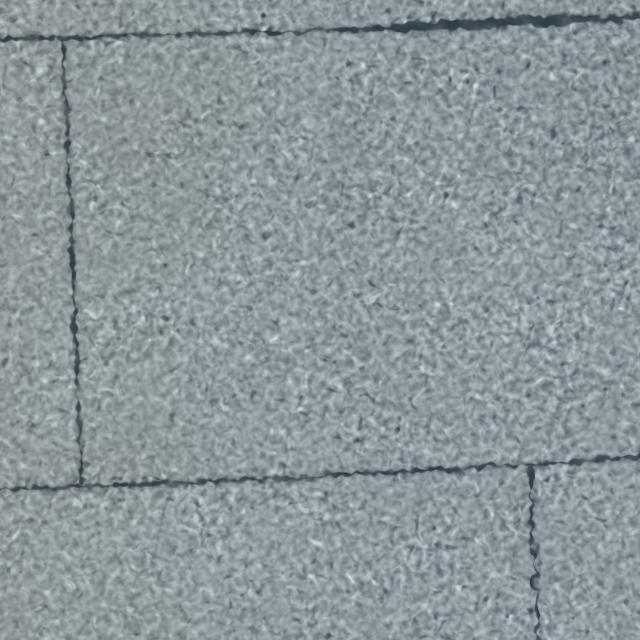
Reproduce this texture procedurally as a three.js fragment shader.

```glsl
// Large speckled grey stone blocks in a slightly tilted running bond with thin ragged dark joints.
varying vec2 vUv;

const vec3 STONE_COOL = vec3(0.552, 0.606, 0.628);
const vec3 STONE_WARM = vec3(0.562, 0.600, 0.608);
const vec3 JOINT_DARK = vec3(0.190, 0.245, 0.275);
const float BLOCK_LENGTH = 1.8;
const float ROW_SHIFT = 0.70;
const float JOINT_HALF = 0.0026;

float hash(vec2 p) {
  vec3 q = fract(p.xyx * 0.1031);
  q += dot(q, q.yzx + 33.33);
  return fract((q.x + q.y) * q.z);
}

vec2 gradientAt(vec2 cell) {
  float angle = 6.28318 * hash(cell);
  return vec2(cos(angle), sin(angle));
}

// Gradient noise, roughly -0.7 to 0.7
float gradientNoise(vec2 p) {
  vec2 i = floor(p);
  vec2 f = p - i;
  vec2 w = f * f * f * (f * (f * 6.0 - 15.0) + 10.0);
  float a = dot(gradientAt(i), f);
  float b = dot(gradientAt(i + vec2(1.0, 0.0)), f - vec2(1.0, 0.0));
  float c = dot(gradientAt(i + vec2(0.0, 1.0)), f - vec2(0.0, 1.0));
  float d = dot(gradientAt(i + vec2(1.0, 1.0)), f - vec2(1.0, 1.0));
  return mix(mix(a, b, w.x), mix(c, d, w.x), w.y);
}

vec2 turn(vec2 p, float angle) {
  float c = cos(angle);
  float s = sin(angle);
  return vec2(c * p.x - s * p.y, s * p.x + c * p.y);
}

float fbm(vec2 p) {
  float sum = 0.0;
  float amp = 0.6;
  for (int k = 0; k < 3; k++) {
    sum += amp * gradientNoise(p);
    p = turn(p, 0.7) * 2.03 + 17.7;
    amp *= 0.5;
  }
  return sum;
}

// Row coordinate in x, row height in y
vec2 rowCoord(vec2 p) {
  float height = 0.704 - 0.014 * p.x;
  float base = 0.235 + 0.052 * p.x - 0.02 * p.x * (1.0 - p.x);
  return vec2((p.y - base) / height, height);
}

// Ragged joint edge: line offset plus chipped width
float raggedLine(vec2 p, float offset, float halfWidth, float wear) {
  float bend = 0.004 * gradientNoise(p * 13.0 + 5.0) + wear * gradientNoise(turn(p, 0.5) * 62.0 + 9.0);
  float chips = 0.004 * gradientNoise(turn(p, 0.9) * 34.0 + 31.0) + 0.005 * gradientNoise(turn(p, 0.3) * 95.0);
  return abs(offset + bend) - halfWidth - chips;
}

float bedJoint(vec2 p, vec2 row) {
  float index = floor(row.x + 0.5);
  float offset = (row.x - index) * row.y;
  float gap = smoothstep(0.56, 0.68, p.x) * (1.0 - 0.6 * smoothstep(0.86, 0.95, p.x)) * step(0.5, index);
  return raggedLine(p, offset + 0.002 * gap, JOINT_HALF + 0.005 * gap, 0.006);
}

float uprightJoint(vec2 p, vec2 row) {
  float index = floor(row.x);
  float along = p.x + 0.028 * row.x - 0.128 + ROW_SHIFT * index;
  float offset = along - BLOCK_LENGTH * floor(along / BLOCK_LENGTH + 0.5);
  return raggedLine(p, offset, JOINT_HALF, mix(0.005, 0.013, step(index, -0.5)));
}

// Mineral grain: rotated layers, with clustered pale crystals and dark pits
float stoneGrain(vec2 p, float contrast) {
  vec2 q = p + 0.005 * vec2(gradientNoise(p * 41.0), gradientNoise(p * 41.0 + 71.0));
  float patches = 1.0 + 0.6 * gradientNoise(p * 11.0 + 23.0);
  float grain = 0.14 * gradientNoise(turn(q, 0.4) * 67.0) + 0.16 * gradientNoise(turn(q, 1.1) * 108.0 + 13.0);
  grain += 0.06 * gradientNoise(turn(q, 0.8) * 180.0 + 37.0);
  float crystals = smoothstep(0.24, 0.55, gradientNoise(turn(q, 0.6) * 63.0 + 101.0));
  float pits = smoothstep(0.24, 0.55, gradientNoise(turn(q, 0.2) * 69.0 + 203.0));
  return patches * (grain * contrast + 0.12 * crystals - 0.14 * pits * contrast);
}

vec3 stoneColor(vec2 p, float rowIndex) {
  float clouds = fbm(p * 3.2 + 7.0 * rowIndex);
  float warmth = 1.0 - smoothstep(0.0, 0.75, p.x + 0.5 * clouds);
  vec3 color = mix(STONE_COOL, STONE_WARM, warmth);
  color += 0.04 * clouds + 0.035 * fbm(p * 14.0 + 53.0);
  color -= 0.022 * smoothstep(0.5, 1.0, p.x) * smoothstep(0.5, 0.9, p.y);
  return color + stoneGrain(p, mix(1.1, 0.88, warmth)) * vec3(1.0, 1.02, 1.0);
}

void main() {
  vec2 p = vUv;
  vec2 row = rowCoord(p);
  vec3 color = stoneColor(p, floor(row.x));

  // Soft shade beside the joints, then the broken dark core
  float joint = min(bedJoint(p, row), uprightJoint(p, row));
  float shade = 1.0 - smoothstep(-0.001, 0.007, joint);
  float core = 1.0 - smoothstep(-0.0026, 0.0024, joint);
  float fill = 0.86 + 0.7 * gradientNoise(turn(p, 0.6) * 28.0 + 19.0);
  color *= 1.0 - 0.14 * shade;
  color = mix(color, JOINT_DARK, core * clamp(fill, 0.35, 1.0));

  gl_FragColor = vec4(clamp(color, 0.0, 1.0), 1.0);
}
```
